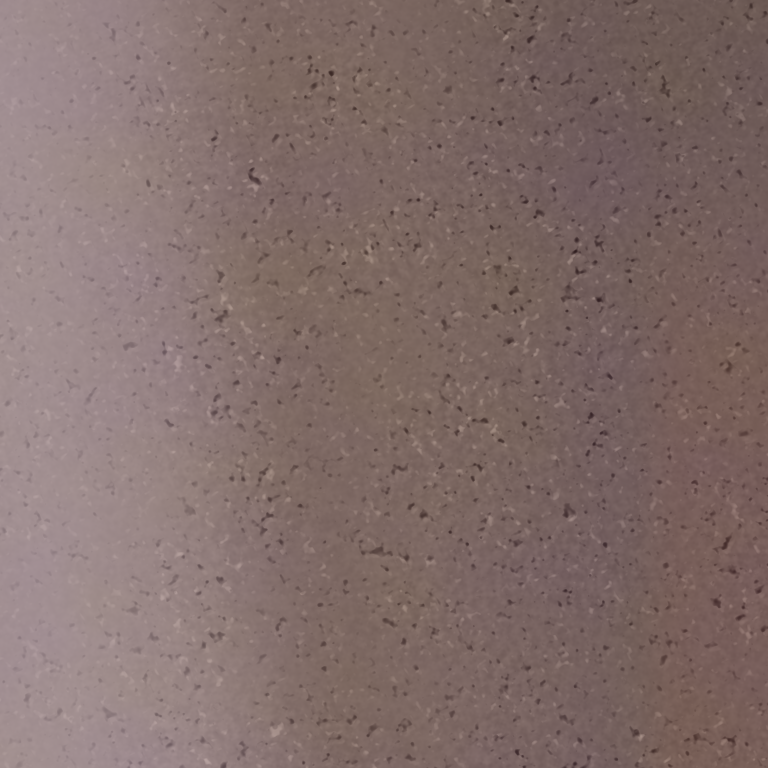
Reproduce this texture procedurally as a Shadertoy shader.

```glsl
// Draws a softly lit, mauve-brown plaster wall with fine soft grain and faint colour blotches.
#define GRAIN_SCALE 150.0
#define GRAIN_CONTRAST 0.065
#define FLECK_SCALE 112.0
#define PIT_DEPTH 0.18
#define CRUMB_LIGHT 0.11
#define BLOTCH_SCALE 6.0
#define BLOTCH_TINT 0.015
#define LIGHT_TILT 0.11

float hash(vec2 p) {
    return fract(sin(dot(p, vec2(127.1, 311.7))) * 43758.5453);
}

float noise(vec2 p) {
    vec2 cell = floor(p), f = fract(p);
    f = f * f * (3.0 - 2.0 * f);
    float low = mix(hash(cell), hash(cell + vec2(1.0, 0.0)), f.x);
    float high = mix(hash(cell + vec2(0.0, 1.0)), hash(cell + vec2(1.0, 1.0)), f.x);
    return mix(low, high, f.y);
}

float fbm(vec2 p) {
    float sum = 0.0, weight = 0.5;
    for (int i = 0; i < 4; i++) {
        sum += weight * noise(p);
        p = mat2(1.6, 1.2, -1.2, 1.6) * p + 17.3;
        weight *= 0.5;
    }
    return sum / 0.9375;
}

// Two turned layers of noise, so that no grid direction shows
float grainNoise(vec2 p) {
    vec2 coarse = mat2(0.8, 0.6, -0.6, 0.8) * p;
    vec2 fine = mat2(1.7, -0.8, 0.8, 1.7) * p + 57.0;
    return 0.62 * noise(coarse) + 0.38 * noise(fine);
}

// Sparse soft specks, 0 on the flat surface and rising to their centres
float flecks(vec2 p) {
    return smoothstep(0.66, 0.95, grainNoise(p * FLECK_SCALE));
}

// Broad light falling in from the left
vec3 wallColor(vec2 uv) {
    vec3 lit = vec3(0.632, 0.560, 0.568);
    vec3 halfLit = vec3(0.592, 0.515, 0.514);
    vec3 middle = vec3(0.490, 0.408, 0.385);
    vec3 shade = vec3(0.453, 0.375, 0.356);
    float x = uv.x + LIGHT_TILT * (uv.y - 0.5) + 0.05 * (fbm(uv * 5.0) - 0.5);
    vec3 color = mix(lit, halfLit, smoothstep(0.02, 0.24, x));
    color = mix(color, middle, smoothstep(0.17, 0.42, x));
    color = mix(color, shade, smoothstep(0.48, 0.84, x));
    float topCorner = smoothstep(0.5, 1.0, uv.y) * smoothstep(0.4, 0.85, uv.x);
    return color * (1.0 - 0.06 * topCorner);
}

// Faint violet, olive and red casts
vec3 colorCast(vec2 uv) {
    float blotch = fbm(uv * BLOTCH_SCALE * vec2(1.0, 1.3) + 9.0) - 0.5;
    float violetBand = exp(-pow((uv.x - 0.78) / 0.065, 2.0));
    float redSide = smoothstep(0.81, 0.89, uv.x) * (1.0 - smoothstep(0.45, 0.85, uv.y));
    vec3 violet = vec3(-0.2, -0.4, 1.0);
    vec3 red = vec3(1.0, -0.3, -0.4);
    return BLOTCH_TINT * (2.4 * blotch * violet + 0.9 * violetBand * violet + 1.1 * redSide * red);
}

void mainImage(out vec4 fragColor, in vec2 fragCoord) {
    vec2 uv = fragCoord / iResolution.xy;
    vec3 color = wallColor(uv) + colorCast(uv);

    // Roughness varies in patches and is washed out in the light
    float roughness = mix(0.5, 1.0, smoothstep(0.05, 0.32, uv.x));
    roughness *= 0.3 + 1.4 * fbm(uv * 9.0 + 41.0);

    // Fine mottled grain
    float grain = grainNoise(uv * GRAIN_SCALE + 23.0) - 0.5;

    // Dark pits, pale crumbs, and a weak pale rim beside each pit
    vec2 rimStep = vec2(-0.0045, 0.0055);
    float relief = CRUMB_LIGHT * flecks(uv + 3.7) - PIT_DEPTH * flecks(uv);
    relief += 0.4 * CRUMB_LIGHT * flecks(uv + rimStep);
    color += roughness * (GRAIN_CONTRAST * grain + relief) * vec3(1.0, 0.97, 0.90);

    fragColor = vec4(clamp(color, 0.0, 1.0), 1.0);
}
```
